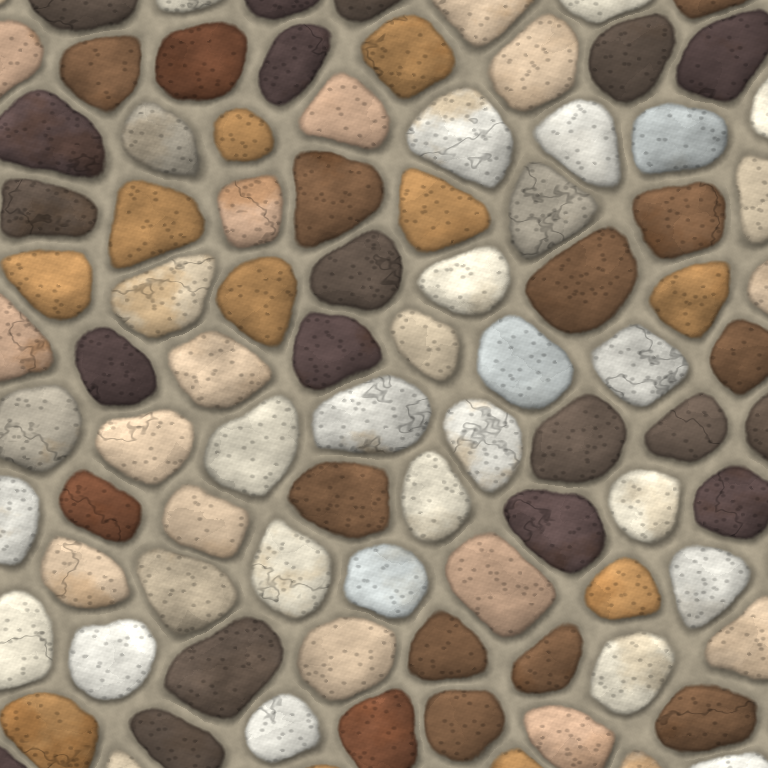
Reproduce this texture procedurally as a Shadertoy shader.

```glsl
// A wall of rounded field stones laid in loose courses of pale mortar.
// Weighted cellular noise gives the stones, a soft minimum of the border
// distances rounds them, and layered sines give grain, veins and relief.

const vec3 STONES[12] = vec3[12](
    vec3(.86, .83, .75), vec3(.83, .82, .78), vec3(.74, .76, .75),
    vec3(.82, .73, .62), vec3(.77, .71, .61), vec3(.73, .61, .51),
    vec3(.68, .52, .34), vec3(.62, .59, .53), vec3(.45, .34, .25),
    vec3(.44, .29, .21), vec3(.37, .32, .28), vec3(.33, .27, .26));

vec2 hash2(vec2 p) {
    vec3 q = fract(p.xyx * vec3(.1031, .1030, .0973));
    q += dot(q, q.yzx + 33.33);
    return fract((q.xx + q.yz) * q.zy);
}

// Layered, twisted sines: rough rock grain of about -1 to 1
float grain(vec2 p) {
    float sum = 0., amp = .5;
    for (int i = 0; i < 7; i++) {
        p = mat2(1.2, 1.3, -1.3, 1.2) * p + 1.7;
        sum += amp * sin(p.x + 1.6 * sin(p.y));
        amp *= .64;
    }
    return sum;
}

// Cellular noise: distance to the nearest point, and a value for its cell
vec2 cellular(vec2 p) {
    vec2 best = vec2(9., 0.), base = floor(p);
    for (int j = -1; j <= 1; j++)
    for (int i = -1; i <= 1; i++) {
        vec2 cell = base + vec2(i, j), h = hash2(cell + 71.);
        float dist = length(cell + h - p);
        if (dist < best.x) best = vec2(dist, fract(h.x * 17. + h.y));
    }
    return best;
}

// Cell index of a stone near p, each course being shifted sideways
vec2 stoneCell(vec2 p, vec2 offset) {
    float row = floor(p.y) + offset.y;
    float shift = .5 * mod(row, 2.) + .35 * hash2(vec2(row, 5.)).x;
    return vec2(floor(p.x / 1.42 - shift) + offset.x, row);
}

// Centre of a stone (xy) and its size weight (z)
vec3 stoneSite(vec2 cell) {
    float shift = .5 * mod(cell.y, 2.) + .35 * hash2(vec2(cell.y, 5.)).x;
    vec2 h = hash2(cell + 13.);
    vec2 centre = cell + .5 + (h - .5) * vec2(.5, .42);
    return vec3((centre.x + shift) * 1.42, centre.y, .3 * hash2(cell + 47.).x);
}

void mainImage(out vec4 fragColor, in vec2 fragCoord) {
    vec2 wall = fragCoord / iResolution.y * 10.3 + vec2(20., 30.);

    // Uneven courses and chipped outlines
    vec2 p = wall + .13 * sin(wall.yx * vec2(2.3, 1.1) + vec2(0., 2.));
    p += .045 * vec2(grain(wall * 1.3), grain(wall * 1.3 + 40.));

    // Stone that owns this point
    vec2 id = vec2(0.), own = vec2(0.);
    float ownPower = 99.;
    for (int j = -2; j <= 2; j++)
    for (int i = -2; i <= 2; i++) {
        vec2 cell = stoneCell(p, vec2(i, j));
        vec3 site = stoneSite(cell);
        vec2 r = site.xy - p;
        float power = dot(r, r) - site.z;
        if (power < ownPower) { ownPower = power; own = r; id = cell; }
    }

    // Rounded distance to its border, and the outward direction
    float sum = 0.;
    vec2 outward = vec2(0.);
    for (int j = -2; j <= 2; j++)
    for (int i = -2; i <= 2; i++) {
        vec2 cell = stoneCell(p, vec2(i, j));
        if (all(equal(cell, id))) continue;
        vec3 site = stoneSite(cell);
        vec2 r = site.xy - p, across = r - own;
        float border = .5 * (dot(r, r) - site.z - ownPower) / length(across);
        float w = exp(-10. * border);
        sum += w;
        outward += w * normalize(across);
    }
    outward /= sum;
    float inset = mix(.05, .12, hash2(id + 3.).x);
    float depth = -log(sum) / 10. - inset;

    // Rock surface: tone, relief, facets and pits
    vec2 light = normalize(vec2(-.35, 1.));
    vec2 traits = hash2(id + 91.), kind = hash2(id + 27.);
    vec2 q = wall * vec2(1., 1.35) + 7. * traits;
    float tone = grain(q * 1.6);
    float relief = tone - grain((q + .035 * light) * 1.6);
    float facet = cellular(q * 1.7 + .25 * tone).y - .5;
    vec2 speck = cellular(q * 8.);
    float pits = smoothstep(.4, .1, speck.x) * step(.72, speck.y);

    vec3 stone = STONES[int(kind.x * 11.99)] * mix(.92, 1.1, kind.y);
    float stain = smoothstep(.15, .9, grain(q * .7 + 9.)) * traits.x;
    stone = mix(stone, stone * vec3(.86, .74, .58), .6 * stain);
    stone *= 1. + mix(.06, .16, traits.y) * tone + .09 * facet;
    stone *= 1. + .13 * clamp(relief, -1.2, 1.2) - .2 * pits;
    float vein = smoothstep(.07, .0, abs(grain(q * .55 + 31.) - .1));
    stone *= 1. - .22 * vein * step(.5, traits.x);

    // Domed shading, lit from above with a dark lower rim
    float rim = smoothstep(.32, 0., depth);
    stone *= 1.03 + .2 * rim * dot(outward, light) - .08 * rim;
    stone *= mix(.72, 1., smoothstep(-.01, .07, depth));

    // Sandy mortar, shadowed beside and beneath the stones
    float sand = grain(wall * 4.);
    vec3 mortar = vec3(.64, .60, .52) * (1. + .07 * sand);
    float near = smoothstep(-.11, 0., depth);
    mortar *= 1. - near * (.15 + .33 * max(-dot(outward, light), 0.));

    vec3 colour = mix(mortar, stone, smoothstep(-.025, .025, depth));
    fragColor = vec4(clamp(colour, 0., 1.), 1.);
}
```
